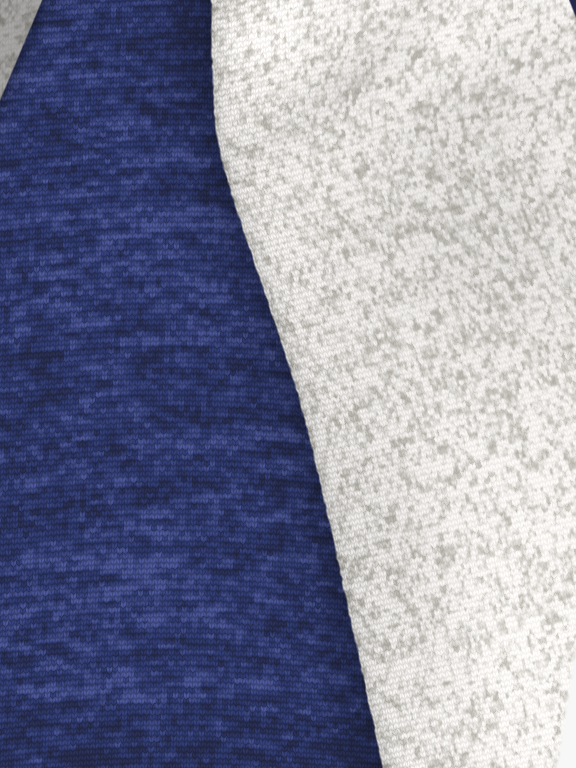
Give the GLSL for this texture, as a WebGL 1 fragment shader.

```glsl
precision highp float;
// Two heathered knit fabrics: a pale grey panel overlaps a dark blue one along a curved fold.
// A smooth curve divides them; stitch cells follow the cloth, and layered value noise
// supplies the yarn flecks while broad soft spots shade the folds.
uniform vec2 u_resolution;

const vec3 NAVY = vec3(0.145, 0.165, 0.29);
const vec3 BLUE = vec3(0.17, 0.21, 0.40);
const vec3 BRIGHT_BLUE = vec3(0.27, 0.31, 0.54);
const vec3 PALE = vec3(0.955, 0.945, 0.935);
const vec3 ASH = vec3(0.62, 0.61, 0.57);

float hash(vec2 p) {
  vec3 q = fract(vec3(p.xyx) * 0.1031);
  q += dot(q, q.yzx + 33.33);
  return fract((q.x + q.y) * q.z);
}

float noise(vec2 p) {
  vec2 i = floor(p);
  vec2 f = fract(p);
  f = f * f * (3.0 - 2.0 * f);
  return mix(mix(hash(i), hash(i + vec2(1.0, 0.0)), f.x),
             mix(hash(i + vec2(0.0, 1.0)), hash(i + vec2(1.0, 1.0)), f.x), f.y);
}

float fbm(vec2 p) {
  float sum = 0.0;
  float amp = 0.5;
  for (int i = 0; i < 4; i++) {
    sum += amp * noise(p);
    p = p * 2.03 + 17.1;
    amp *= 0.5;
  }
  return sum / 0.9375;
}

float softHinge(float x, float width) {
  return 0.5 * (x + sqrt(x * x + width * width));
}

// Horizontal place of the fold at depth t below the top edge.
float foldX(float t) {
  return 0.365 + 0.48 * softHinge(t - 0.185, 0.06) - 0.19 * softHinge(t - 0.52, 0.08);
}

// Soft elliptical spot, turned by an angle.
float spot(vec2 p, vec2 centre, vec2 radius, float angle) {
  vec2 d = p - centre;
  float c = cos(angle);
  float s = sin(angle);
  d = vec2(c * d.x + s * d.y, c * d.y - s * d.x) / radius;
  return exp(-dot(d, d));
}

// V-shaped stitches: x is yarn light, y is a random value per stitch.
vec2 knit(vec2 p, vec2 density, float slant) {
  vec2 g = p * density;
  float side = abs(fract(g.x) - 0.5);
  g.y += slant * side;
  float across = abs(fract(g.y) - 0.5);
  float yarn = smoothstep(0.5, 0.1, across) * smoothstep(-0.05, 0.2, side);
  return vec2(yarn * smoothstep(0.6, 0.3, side), hash(floor(g)));
}

vec3 blueCloth(vec2 p, float gap) {
  vec2 q = p + vec2(0.04 * p.y, 0.012 * sin(p.x * 7.0));
  vec2 stitch = knit(q, vec2(138.0, 142.0), 0.8);
  float rows = noise(q * vec2(46.0, 142.0));
  float streak = noise(q * vec2(13.0, 88.0) + 5.0);
  float cloud = fbm(q * vec2(12.0, 20.0));
  float light = 0.32 * rows + 0.18 * streak + 0.24 * cloud + 0.26 * stitch.y;
  light += 0.07 * spot(p, vec2(0.13, 0.23), vec2(0.17, 0.18), 0.0);
  light += 0.08 * spot(p, vec2(0.21, 0.80), vec2(0.17, 0.13), 0.0);
  light -= 0.14 * spot(p, vec2(0.25, 0.03), vec2(0.08, 0.14), 0.0);
  light -= 0.07 * smoothstep(0.9, 1.0, p.y);
  vec3 col = mix(NAVY, BLUE, smoothstep(0.27, 0.52, light));
  col = mix(col, BRIGHT_BLUE, smoothstep(0.48, 0.80, light));
  col *= 0.87 + 0.28 * stitch.x;
  return col * (1.0 - 0.28 * exp(-gap / 0.035));
}

vec3 greyCloth(vec2 p, float inset) {
  vec2 q = vec2(inset, p.y + 0.22 * inset);
  vec2 stitch = knit(q, vec2(135.0, 140.0), 0.9);
  float yarn = noise(q * vec2(230.0, 150.0));
  float fleck = 0.46 * yarn + 0.18 * stitch.y + 0.36 * fbm(q * vec2(60.0, 75.0));
  float shade = 0.30 * spot(p, vec2(0.63, 0.31), vec2(0.19, 0.17), 0.3);
  shade += 0.24 * spot(p, vec2(0.46, 0.10), vec2(0.16, 0.03), -0.65);
  shade += 0.14 * spot(p, vec2(0.66, 0.12), vec2(0.15, 0.06), -0.5);
  shade += 0.20 * spot(p, vec2(0.50, 0.70), vec2(0.08, 0.24), -0.3);
  shade -= 0.22 * spot(p, vec2(0.34, 0.04), vec2(0.08, 0.06), -0.5);
  shade -= 0.10 * spot(p, vec2(0.57, 0.04), vec2(0.07, 0.04), -0.5);
  shade -= 0.12 * spot(p, vec2(0.67, 0.88), vec2(0.13, 0.20), 0.0);
  float dark = smoothstep(0.36, 0.88, fleck + 0.16 * shade);
  vec3 col = mix(PALE, ASH, dark * 0.72);
  float relief = mix(0.05, 0.14, exp(-max(inset, 0.0) / 0.12));
  col *= 1.045 - relief * (1.0 - stitch.x) - 0.26 * shade;
  return col * (1.0 - 0.15 * exp(-max(inset, 0.0) / 0.012));
}

void main() {
  vec2 uv = gl_FragCoord.xy / u_resolution;
  vec2 p = vec2(uv.x * 0.75, 1.0 - uv.y);
  float aa = 1.2 / u_resolution.y;
  float fuzz = 0.002 * (noise(p * 150.0) - 0.5);
  float inset = p.x - 0.75 * foldX(p.y) + fuzz;
  vec3 col = mix(blueCloth(p, max(-inset, 0.0)), greyCloth(p, inset), smoothstep(-aa, aa, inset));

  // Grey cloth behind the upper left corner, with a dark hem beside it.
  float corner = 0.055 - 0.42 * p.y - p.x;
  col *= 1.0 - 0.4 * exp(-abs(corner) / 0.012) * step(p.x, 0.2);
  col = mix(col, greyCloth(p, p.x + 0.3) * 0.66, smoothstep(-aa, aa, corner));

  // Dark gap at the upper right and bright backdrop at the lower right.
  float gap = p.x - 0.741 - 0.4 * p.y;
  col = mix(col, NAVY, smoothstep(-aa, aa, gap));
  float backdrop = p.x - 0.75 + 0.16 * (p.y - 0.84);
  col = mix(col, vec3(0.97), smoothstep(-0.004, 0.004, backdrop));
  gl_FragColor = vec4(clamp(col, 0.0, 1.0), 1.0);
}
```
